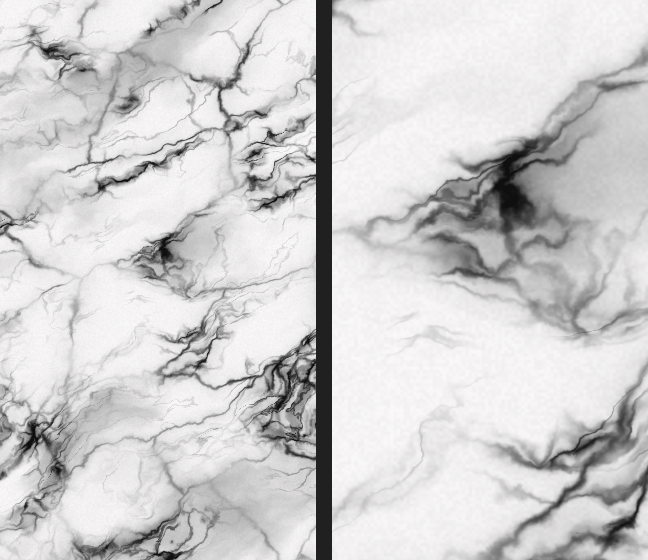
Left, the full canvas; right, a detail of the centre.
This texture is drawn by a Shadertoy shader. Its source:

```glsl
float hash(vec2 p) {
    vec3 h = fract(vec3(p.xyx) * 0.1031);
    h += dot(h, h.yzx + 33.33);
    return fract((h.x + h.y) * h.z);
}

vec2 hash2(vec2 p) {
    return vec2(hash(p), hash(p + 71.7));
}

float noise(vec2 p) {
    vec2 i = floor(p), f = fract(p);
    f = f * f * (3.0 - 2.0 * f);
    return mix(mix(hash(i), hash(i + vec2(1, 0)), f.x),
               mix(hash(i + vec2(0, 1)), hash(i + vec2(1, 1)), f.x), f.y);
}

float fbm(vec2 p) {
    float sum = 0.0, amp = 0.5;
    for (int i = 0; i < 5; i++) {
        sum += amp * noise(p);
        p = mat2(1.6, 1.2, -1.2, 1.6) * p + 19.3;
        amp *= 0.5;
    }
    return sum / 0.97;
}

vec2 fbm2(vec2 p) {
    return vec2(fbm(p), fbm(p + 44.0)) - 0.5;
}

// Distance to the nearest border between scattered cells
float cracks(vec2 p, float scale) {
    p = p * scale + scale * 3.1;
    vec2 cell = floor(p), f = fract(p), nearest = vec2(0), home = vec2(0);
    float best = 9.0, border = 9.0;
    for (int y = -1; y <= 1; y++)
    for (int x = -1; x <= 1; x++) {
        vec2 o = vec2(x, y);
        vec2 r = o + hash2(cell + o) - f;
        if (dot(r, r) < best) { best = dot(r, r); nearest = r; home = o; }
    }
    for (int y = -2; y <= 2; y++)
    for (int x = -2; x <= 2; x++) {
        vec2 o = home + vec2(x, y);
        vec2 r = o + hash2(cell + o) - f;
        vec2 gap = r - nearest;
        if (dot(gap, gap) > 1e-5)
            border = min(border, dot(0.5 * (r + nearest), normalize(gap)));
    }
    return border / scale;
}

float line(float d, float width) {
    return exp(-d * d / (width * width));
}

void mainImage(out vec4 fragColor, in vec2 fragCoord) {
    vec2 p = fragCoord / iResolution.x;

    // Bend the stone, then stretch it along the rising diagonal
    vec2 fray = 0.05 * fbm2(p * 13.0 + 9.0) + 0.016 * fbm2(p * 42.0);
    vec2 q = p + 0.2 * fbm2(p * 3.0 + 4.0) + fray;
    vec2 g = vec2(dot(q, vec2(0.88, 0.47)) * 0.5, dot(q, vec2(-0.47, 0.88)));

    // Broken seams where the mineral gathers
    float patches = smoothstep(0.4, 0.6, fbm(p * 3.2 + 61.0));
    float seam = min(abs(noise(g * vec2(2.6, 4.2) + 7.0) - 0.5),
                     abs(noise(g * vec2(3.2, 5.0) + 31.0) - 0.52));
    float band = smoothstep(0.14, 0.01, seam) * mix(0.12, 1.0, patches);
    float grit = smoothstep(0.42, 0.62, fbm(g * vec2(34.0, 24.0)));

    // Soft grey clouds and halos
    float large = cracks(g, 3.8);
    float medium = cracks(g + 0.3 * fray, 9.0);
    float small = cracks(g + 0.4 * fray, 19.0);
    float cloud = smoothstep(0.45, 0.76, fbm(g * vec2(4.0, 5.0) + 23.0));
    float tone = 0.965 - 0.2 * cloud;
    tone *= 1.0 - 0.16 * exp(-large / 0.02) * fbm(p * 5.0);
    tone *= 1.0 - band * (0.08 + 0.36 * grit);

    // Sharp veins, from long ones to the fine net in the seams
    float fade = smoothstep(0.36, 0.62, fbm(p * 7.0 + 12.0));
    float thread = abs(fbm(g * vec2(7.0, 10.0) + 83.0) - 0.5);
    tone *= 1.0 - line(large, 0.004) * mix(0.06, 0.75, fade * mix(0.35, 1.0, patches));
    tone *= 1.0 - line(medium, 0.0032) * (0.3 * fade * patches + 0.55 * band);
    tone *= 1.0 - line(small, 0.0042) * band * mix(0.5, 1.0, grit);
    tone *= 1.0 - line(thread, 0.011) * (0.12 * fade + 0.6 * band);
    tone *= 1.0 - line(seam, 0.022) * patches * fade * mix(0.3, 0.95, grit);

    tone += 0.035 * (noise(p * 290.0) - 0.5);
    fragColor = vec4(clamp(tone, 0.06, 1.0) * vec3(1.0, 0.994, 0.998), 1.0);
}
```
